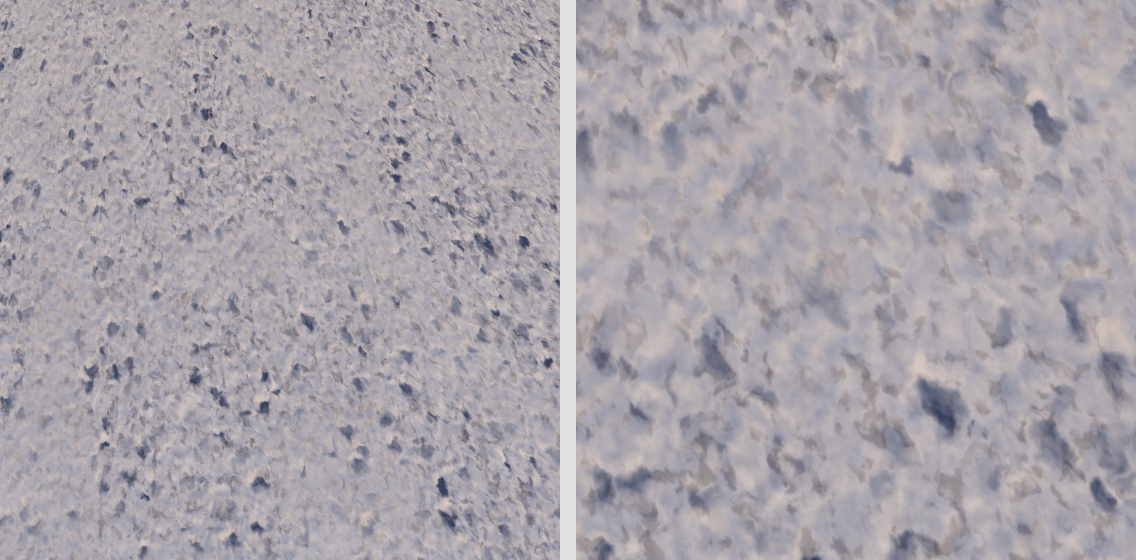
Left, the full canvas; right, a detail of the centre.
A Shadertoy shader for this texture:

```glsl
const vec3 SHADOW = vec3(0.24, 0.255, 0.345);
const vec3 SNOW = vec3(0.78, 0.752, 0.762);
const vec3 WARM_TINT = vec3(0.022, 0.002, -0.026);
const vec2 VANISHING_POINT = vec2(0.2, 2.0);

vec2 hash2(vec2 p) {
    vec3 h = fract(vec3(p.xyx) * vec3(0.1031, 0.1030, 0.0973));
    h += dot(h, h.yzx + 33.33);
    return fract((h.xx + h.yz) * h.zy);
}

float noise(vec2 p) {
    vec2 cell = floor(p), f = fract(p);
    f = f * f * (3.0 - 2.0 * f);
    float low = mix(hash2(cell).x, hash2(cell + vec2(1, 0)).x, f.x);
    float high = mix(hash2(cell + vec2(0, 1)).x, hash2(cell + vec2(1, 1)).x, f.x);
    return mix(low, high, f.y);
}

float fbm(vec2 p) {
    float sum = 0.0, gain = 0.53;
    for (int i = 0; i < 4; i++) {
        sum += gain * noise(p);
        p = mat2(1.6, 1.2, -1.2, 1.6) * p + 17.3;
        gain *= 0.5;
    }
    return sum;
}

// Receding ground: features shrink and lean toward the vanishing point
vec2 groundPlane(vec2 uv) {
    float depth = VANISHING_POINT.y - uv.y;
    return vec2((uv.x - VANISHING_POINT.x) / depth, -log(depth));
}

// Scattered hollows with a crisp upper edge and a soft lower tail
float hollows(vec2 p, float seed) {
    vec2 cell = floor(p);
    float depth = 0.0;
    for (int y = -1; y <= 1; y++) {
        for (int x = -1; x <= 1; x++) {
            vec2 id = cell + vec2(x, y);
            vec2 place = hash2(id + seed);
            vec2 kind = hash2(id + seed + 71.7);
            vec2 d = p - id - place;
            float radius = mix(0.24, 0.52, kind.x);
            d.y *= d.y > 0.0 ? 1.35 : 0.8;
            float shape = 1.0 - smoothstep(0.2, 1.0, length(d) / radius);
            depth = max(depth, shape * kind.y * kind.y);
        }
    }
    return depth;
}

void mainImage(out vec4 fragColor, in vec2 fragCoord) {
    vec2 uv = fragCoord / iResolution.xy;
    vec2 ground = groundPlane(uv);

    // Ragged outlines and broad tracks of denser hollows
    vec2 grain = ground * vec2(120.0, 95.0);
    vec2 warp = vec2(fbm(grain), fbm(grain + 43.0)) - 0.5;
    vec2 p = ground * vec2(50.0, 39.0) + warp * 0.75;
    float density = smoothstep(0.25, 0.7, fbm(ground * vec2(15.0, 8.0) + 5.0));
    float amount = mix(0.5, 1.15, density);

    // Large and small hollows, each with a lit rim above
    vec2 rimShift = vec2(0.12, -0.3);
    float large = hollows(p, 11.0);
    float small = hollows(p * 1.9, 53.0);
    float rim = max(hollows(p + rimShift, 11.0) - large, 0.0);

    // Crusty relief and fine granules
    vec2 crust = ground * vec2(155.0, 125.0) + warp;
    float relief = fbm(crust) - fbm(crust + vec2(0.35, -0.75));
    float speck = smoothstep(0.54, 0.78, fbm(crust * 1.25 + 29.0));
    float granule = noise(uv * 190.0) - 0.5;

    float tone = 0.845 + 0.32 * relief * amount + 0.09 * granule;
    tone += 0.13 * rim + 0.1 * (fbm(ground * 22.0) - 0.5);
    tone -= amount * (0.74 * large + 0.32 * small + 0.24 * speck);

    // Warm crust against cooler shaded snow
    float warmth = 0.9 * speck + 1.2 * rim + 2.0 * relief - 0.7 * large;
    warmth += 0.5 * (uv.y - 0.5);
    vec3 color = mix(SHADOW, SNOW, clamp(tone, 0.0, 1.05));
    color += WARM_TINT * clamp(warmth, -0.8, 1.2);
    fragColor = vec4(color, 1.0);
}
```
